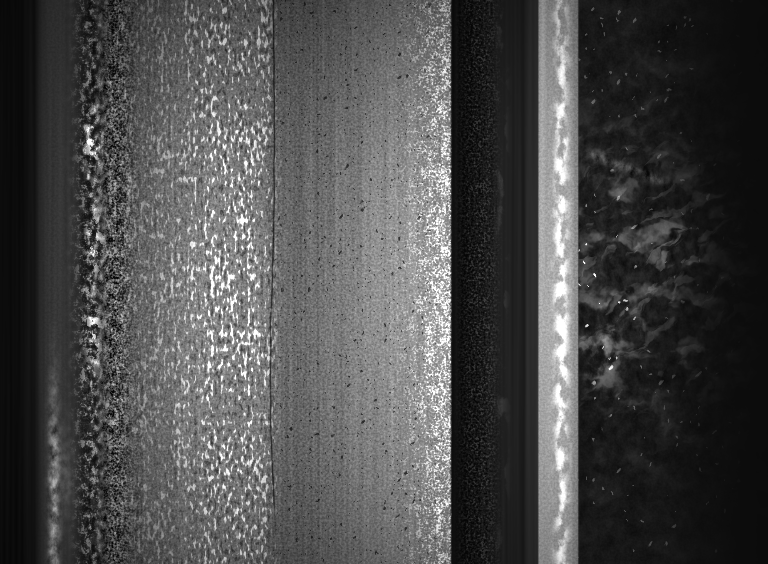
A WebGL 2 fragment shader for this texture:

```glsl
#version 300 es
precision highp float;
// Worn metal rails in grey: vertical bands of brushed steel, a dark groove and
// a bright rail, beside shadowed debris. Bands are smooth steps across x;
// the wear, scratches and glints come from stretched gradient noise and cells.
uniform vec2 u_resolution;
out vec4 outColor;

vec2 hash2(vec2 p) {
  vec3 q = fract(p.xyx * vec3(0.1031, 0.1030, 0.0973));
  q += dot(q, q.yzx + 33.33);
  return fract((q.xx + q.yz) * q.zy);
}

float corner(vec2 cell, vec2 offset) {
  float angle = 6.2832 * hash2(cell).x;
  return dot(vec2(cos(angle), sin(angle)), offset);
}

// Gradient noise, roughly -0.7 to 0.7
float noise(vec2 p) {
  vec2 i = floor(p), f = fract(p), e = vec2(1.0, 0.0);
  vec2 u = f * f * f * (f * (f * 6.0 - 15.0) + 10.0);
  return mix(mix(corner(i, f), corner(i + e, f - e), u.x),
             mix(corner(i + e.yx, f - e.yx), corner(i + 1.0, f - 1.0), u.x), u.y);
}

float fbm(vec2 p) {
  float sum = 0.0, amp = 1.0;
  for (int i = 0; i < 4; i++) {
    sum += amp * noise(p);
    p = mat2(1.6, 1.2, -1.2, 1.6) * p + 7.3;
    amp *= 0.55;
  }
  return sum;
}

float band(float x, float a, float b, float soft) {
  return smoothstep(a - soft, a + soft, x) * (1.0 - smoothstep(b - soft, b + soft, x));
}

float bump(float x, float centre, float width) {
  float d = (x - centre) / width;
  return exp(-d * d);
}

// One tilted oval per cell, kept with the given chance
float flecks(vec2 p, float scale, float chance) {
  vec2 cell = floor(p * scale), r = hash2(cell + 19.0), s = hash2(cell + 71.0);
  vec2 d = fract(p * scale) - 0.3 - 0.4 * r;
  float a = (s.x - 0.5) * 2.4;
  d = mat2(cos(a), -sin(a), sin(a), cos(a)) * d;
  float size = 0.1 + 0.17 * s.y;
  return step(hash2(cell).y, chance) * (1.0 - smoothstep(size * 0.5, size * 1.3, length(d * vec2(1.5, 0.9))));
}

void main() {
  vec2 uv = gl_FragCoord.xy / u_resolution;
  vec2 p = gl_FragCoord.xy / u_resolution.x;
  float x = uv.x, y = uv.y;
  float light = 1.0 - 0.38 * pow(abs(y - 0.47) * 2.0, 2.0);
  float grain = noise(p * 310.0) + 0.6 * noise(p * 530.0 + 40.0);
  float streak = noise(p * vec2(260.0, 3.0)) + 0.6 * noise(p * vec2(120.0, 1.5) + 9.0);
  float fine = noise(p * vec2(230.0, 95.0) + 13.0) + 0.5 * noise(p * vec2(390.0, 200.0));
  float blotch = fbm(p * vec2(85.0, 60.0));

  // Dim left flange with a pale smear low down
  float v = 0.045 + 0.165 * smoothstep(0.025, 0.07, x) + 0.025 * streak + 0.03 * grain * smoothstep(0.04, 0.07, x);
  v -= 0.04 * bump(x, 0.045, 0.005);
  v *= 0.5 + 0.5 * light;
  float smear = bump(x, 0.070 + 0.005 * noise(vec2(y * 9.0, 2.0)), 0.007) * smoothstep(0.46, 0.12, y);
  v += smear * (0.25 + 0.4 * blotch);
  v += 0.12 * bump(x, 0.085, 0.015) * bump(y, 0.16, 0.08) * (0.7 + blotch);

  // Brushed plate, split by a seam
  float edge = 0.112 + 0.008 * noise(vec2(y * 24.0, 4.0)) + 0.007 * blotch;
  float steel = mix(0.36, 0.53, smoothstep(0.11, 0.27, x));
  steel -= 0.1 * smoothstep(0.33, 0.365, x);
  steel += 0.17 * smoothstep(0.38, 0.54, x);
  steel += 0.075 * streak + 0.15 * grain + 0.03 * blotch;
  float wear = 0.35 + 0.65 * bump(x, 0.30, 0.065);
  wear *= 1.0 - smoothstep(0.345, 0.372, x);
  steel += 0.6 * wear * smoothstep(0.1, 0.5, fine + 0.4 * noise(p * vec2(45.0, 12.0)));
  steel -= 0.2 * wear * smoothstep(0.1, 0.5, -fine);
  float speckle = 0.8 * grain + 0.6 * blotch;
  float frost = bump(x, 0.58, 0.024) * (0.8 + 0.5 * noise(vec2(y * 14.0, 8.0)));
  steel += 0.5 * frost * smoothstep(-0.3, 0.5, speckle);
  steel += 0.22 * bump(x, 0.555, 0.03) * smoothstep(0.1, 0.5, speckle);
  steel += 0.35 * bump(x, 0.145, 0.022) * (smoothstep(0.0, 0.45, speckle) - 0.8 * smoothstep(0.0, 0.4, -speckle));
  steel *= light * (0.8 + 0.2 * smoothstep(0.1, 0.28, x));
  float pits = max(0.8 * flecks(p + 0.004 * blotch, 105.0, 0.14), 0.65 * flecks(p + 3.1, 190.0, 0.17));
  steel *= 1.0 - 0.75 * pits * smoothstep(0.32, 0.38, x) * (1.0 - 0.7 * frost);
  float seam = 0.356 + 0.006 * sin(y * 7.0 + 2.2) * (1.0 - y) + 0.0015 * noise(vec2(y * 15.0, 1.0));
  steel *= 1.0 - 0.6 * bump(x, seam, 0.0011) * smoothstep(0.02, 0.15, y);
  v = mix(v, steel, band(x, edge, 0.587 + 0.0012 * grain, 0.0018));

  // Flaked left border: dark pits and white chips, ragged and small
  float rough = bump(x, 0.12, 0.019);
  float crumble = noise(p * vec2(135.0, 105.0) + 5.0) + 0.8 * grain + 0.4 * blotch;
  v *= 1.0 - 0.75 * rough * smoothstep(-0.25, 0.4, crumble);
  v += 0.4 * rough * smoothstep(0.1, 0.55, -crumble) * light;
  float chipZone = 0.1 + bump(y, 0.75, 0.045) + 0.8 * bump(y, 0.57, 0.06) + 0.8 * bump(y, 0.41, 0.06);
  float chip = noise(p * vec2(75.0, 55.0) + 31.0) + 0.7 * blotch + 0.25 * grain;
  v += 0.85 * bump(x, 0.121, 0.011) * smoothstep(0.08, 0.35, chip + 0.15 * chipZone - 0.1) * min(chipZone, 1.0);

  // Dark groove and its stepped wall
  float groove = 0.065 + 0.065 * smoothstep(0.60, 0.65, x) + 0.05 * smoothstep(0.675, 0.69, x);
  groove += 0.03 * streak + 0.13 * grain * band(x, 0.6, 0.645, 0.012);
  groove += 0.08 * bump(x, 0.625, 0.02) * smoothstep(0.1, 0.5, speckle);
  groove += 0.08 * bump(x, 0.654, 0.007) * smoothstep(0.1, 0.4, noise(p * vec2(70.0, 22.0)) + 0.3 * blotch);
  groove -= 0.05 * bump(x, 0.682, 0.0025);
  v = mix(v, groove * (0.4 + 0.6 * light), band(x, 0.588, 0.702, 0.0015));

  // Bright rail with a ragged highlight
  float rail = 0.67 - 0.1 * smoothstep(0.738, 0.752, x) + 0.1 * grain + 0.04 * streak;
  float glare = bump(x, 0.731 + 0.005 * noise(vec2(y * 22.0, 6.0)), 0.0085);
  rail += 0.5 * glare * smoothstep(-0.3, 0.3, noise(p * vec2(85.0, 40.0) + 2.0) + 0.6 * blotch);
  rail += 0.12 * bump(x, 0.707, 0.004) * smoothstep(0.5, 1.0, y);
  v = mix(v, rail * (0.25 + 0.75 * light), band(x, 0.701, 0.753, 0.0015));

  // Shadowed debris: broken scraps, crossing fibres and small glints
  vec2 w = p + 0.012 * vec2(fbm(p * 22.0), fbm(p * 22.0 + 50.0));
  float fold = fbm(w * vec2(19.0, 27.0) + 3.0);
  float fibre = fbm(mat2(0.8, -0.6, 0.6, 0.8) * w * vec2(22.0, 50.0));
  float fade = 1.0 - smoothstep(0.80, 0.99, x);
  float glow = bump(x, 0.80, 0.10) * bump(y, 0.52, 0.24);
  glow += 0.7 * bump(x, 0.875, 0.035) * bump(y, 0.57, 0.04);
  float debris = 0.045 + 0.045 * fade * (1.0 + 0.8 * fold + 0.5 * blotch) + 0.02 * grain * fade;
  debris += glow * (0.04 + 0.2 * smoothstep(0.05, 0.5, fold) + 0.18 * smoothstep(0.15, 0.5, fibre) + 0.07 * blotch);
  debris += 0.28 * bump(x, 0.783, 0.022) * bump(y, 0.37, 0.055) * smoothstep(-0.2, 0.4, fold + 0.4 * blotch);
  debris += 0.22 * bump(y, 0.71 - (x - 0.8) * 0.5, 0.009) * band(x, 0.76, 0.87, 0.02) * (0.6 + blotch);
  float sparkZone = 0.25 + 0.75 * bump(x, 0.78, 0.05) * bump(y, 0.47, 0.15);
  debris += 0.9 * flecks(p + 0.004 * blotch, 95.0, 0.12) * sparkZone * fade;
  v = mix(v, max(debris, 0.03), smoothstep(0.752, 0.755, x));

  outColor = vec4(vec3(clamp(v, 0.025, 1.0)), 1.0);
}
```
